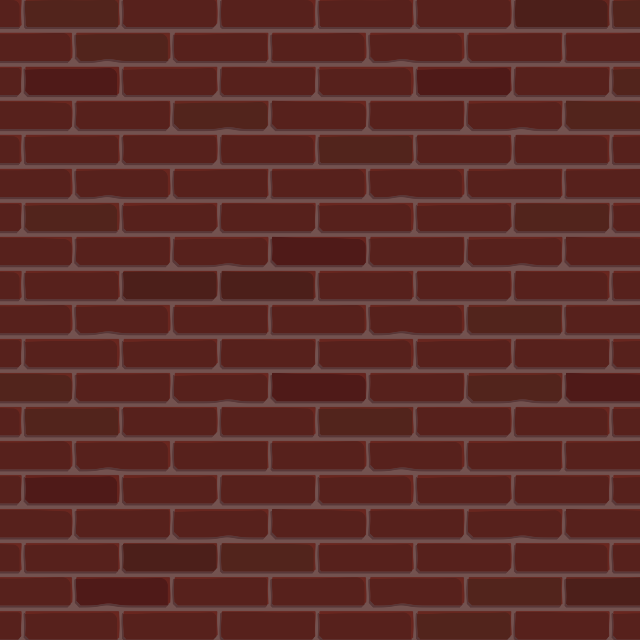
Write a Shadertoy shader that draws this texture.

```glsl
const float ROWS = 18.81;                      // courses per canvas height
const float PITCH = 2.88;                      // brick spacing, in course heights
const vec2 ORIGIN = vec2(0.671, -0.086);       // first joint, from the top left
const vec2 HALF_SIZE = vec2(1.385, 0.42);
const vec2 SHADOW_SHIFT = vec2(-0.048, 0.062);

const vec3 MORTAR = vec3(0.45, 0.32, 0.31);
const vec3 SHADOW = vec3(0.35, 0.22, 0.22);
const vec3 RIM = vec3(0.44, 0.25, 0.24);
const vec3 LIT_EDGE = vec3(0.41, 0.15, 0.12);
const vec3 CLAY = vec3(0.34, 0.13, 0.11);
const vec3 DARK_CLAY = vec3(0.31, 0.10, 0.095);
const vec3 BROWN_CLAY = vec3(0.32, 0.14, 0.11);
const vec3 BURNT_CLAY = vec3(0.30, 0.12, 0.10);

float hash(vec2 p, float seed) {
    vec3 q = fract(vec3(p.xyx + seed) * vec3(0.1031, 0.1030, 0.0973));
    q += dot(q, q.yzx + 33.33);
    return fract((q.x + q.y) * q.z);
}

float roundBox(vec2 p, vec2 halfSize, float radius) {
    vec2 d = abs(p) - halfSize + radius;
    return length(max(d, 0.0)) + min(max(d.x, d.y), 0.0) - radius;
}

// Coverage of a signed distance, blended over one pixel
float cover(float dist, float pixel) {
    return smoothstep(0.5 * pixel, -0.5 * pixel, dist);
}

// Brick outline: y points down; the lower corners are cut and the base may be chipped
float brickOutline(vec2 p, vec2 shape) {
    float chipped = step(abs(shape.y - 1.0 - 2.0 * shape.x), 0.1);
    float along = (p.x + 0.43 - 0.65 * shape.x) / 0.3;
    float chip = 0.06 * chipped * exp(-along * along);
    p.y += chip * smoothstep(0.0, 0.3, p.y);
    p.x += 0.008 * sin(7.0 * p.y + 6.3 * hash(shape, 2.0));
    float body = roundBox(p, HALF_SIZE, 0.04);
    float cut = mix(0.04, 0.16, hash(shape, p.x > 0.0 ? 3.0 : 4.0));
    float corner = (abs(p.x) + p.y - HALF_SIZE.x - HALF_SIZE.y + cut) * 0.707;
    return max(body, corner);
}

// Front face: leaves an uneven lit strip along the top and right
float brickFace(vec2 p, vec2 shape) {
    float top = mix(0.035, 0.07, hash(shape, 5.0));
    float right = mix(0.025, 0.085, hash(shape, 6.0));
    float tilt = mix(-0.018, 0.025, hash(shape, 7.0));
    float wave = 0.007 * sin(3.2 * p.x + 6.3 * hash(shape, 8.0));
    float radius = p.x > 0.0 ? mix(0.06, 0.24, hash(shape, 9.0)) : 0.06;
    p.y -= tilt * p.x + wave;
    vec2 margin = vec2(right, top);
    // Extended down and left, where the outline trims it
    vec2 center = vec2(-0.5, 0.5) * (margin + 0.3);
    return roundBox(p - center, HALF_SIZE + 0.5 * (0.3 - margin), radius);
}

vec3 clayColor(vec2 id) {
    float pick = hash(id, 17.0);
    vec3 color = CLAY;
    color = mix(color, BROWN_CLAY, step(0.76, pick));
    color = mix(color, DARK_CLAY, step(0.89, pick));
    return mix(color, BURNT_CLAY, step(0.965, pick));
}

void mainImage(out vec4 fragColor, in vec2 fragCoord) {
    float pixel = ROWS / iResolution.y;
    vec2 p = vec2(fragCoord.x, iResolution.y - fragCoord.y) * pixel - ORIGIN;

    // Running bond: alternate courses slide by about half a brick
    float row = floor(p.y);
    p.x -= 1.494 * mod(row, 2.0);
    vec2 id = vec2(floor(p.x / PITCH), row);
    vec2 local = p - id * vec2(PITCH, 1.0) - vec2(1.46, 0.46);
    vec2 shape = mod(id, vec2(3.0, 4.0));      // outlines recur, tints do not

    float outline = brickOutline(local, shape);
    float shadow = brickOutline(local - SHADOW_SHIFT, shape);
    float face = max(outline, brickFace(local, shape));
    vec3 clay = clayColor(id);

    // Layers from the joint up to the face
    vec3 color = mix(MORTAR, SHADOW, cover(shadow, pixel));
    color = mix(color, RIM, cover(outline, pixel));
    color = mix(color, LIT_EDGE + 0.4 * (clay - CLAY), cover(outline + 0.012, pixel));
    color = mix(color, clay, cover(face, pixel));
    fragColor = vec4(color, 1.0);
}
```
